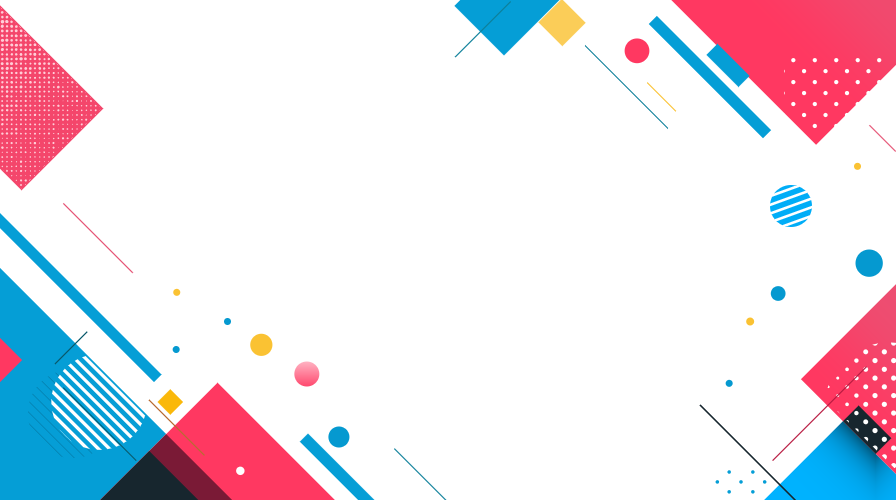
Reproduce this background procedurally as a Shadertoy shader.

```glsl
#define CANVAS_WIDTH 768.0
#define FAR 3000.0
#define HAIRLINE 0.5
#define SPECKLE_CELL 4.0
#define BLUE vec3(0.02, 0.62, 0.84)
#define SKY vec3(0.0, 0.70, 1.0)
#define PINK vec3(1.0, 0.22, 0.38)
#define ROSE vec3(0.90, 0.34, 0.47)
#define YELLOW vec3(0.98, 0.76, 0.20)
#define INK vec3(0.09, 0.15, 0.18)
#define TEAL vec3(0.05, 0.50, 0.60)
#define WHITE vec3(1.0)

float pixelSize;

void paint(inout vec3 base, vec3 color, float dist) {
    base = mix(base, color, clamp(0.5 - dist / pixelSize, 0.0, 1.0));
}

// Box in diagonal axes: (x + y, x - y)
float diagonalBox(vec2 d, vec2 low, vec2 high) {
    vec2 q = max(low - d, d - high);
    return max(q.x, q.y) * 0.7071;
}

// Thin segment across the first axis, from start to end on the second
float hair(vec2 d, float across, float start, float end) {
    float w = HAIRLINE * 1.414;
    return diagonalBox(d, vec2(across - w, start), vec2(across + w, end));
}

float rect(vec2 p, vec2 low, vec2 high) {
    vec2 q = max(low - p, p - high);
    return max(q.x, q.y);
}

float disc(vec2 p, vec2 center, float radius) {
    return length(p - center) - radius;
}

// Distance to the nearest point of a staggered lattice
float lattice(vec2 p, vec2 cell) {
    vec2 q = mod(p + 0.5 * cell, cell) - 0.5 * cell;
    return min(length(q), length(abs(q) - 0.5 * cell));
}

// Signed distance to stripes of the given period and filled share
float stripes(float t, float period, float share) {
    return (abs(fract(t / period) - 0.5) - 0.5 * share) * period;
}

vec2 hashGradient(vec2 cell) {
    float angle = 6.2832 * fract(sin(dot(cell, vec2(127.1, 311.7))) * 43758.5);
    return vec2(cos(angle), sin(angle));
}

float gradientNoise(vec2 p) {
    vec2 i = floor(p), f = p - i, s = f * f * (3.0 - 2.0 * f), e = vec2(1, 0);
    float low = mix(dot(hashGradient(i), f), dot(hashGradient(i + e), f - e), s.x);
    float high = mix(dot(hashGradient(i + e.yx), f - e.yx), dot(hashGradient(i + 1.0), f - 1.0), s.x);
    return mix(low, high, s.y);
}

void mainImage(out vec4 fragColor, in vec2 fragCoord) {
    pixelSize = CANVAS_WIDTH / iResolution.x;
    vec2 p = fragCoord * pixelSize;
    vec2 d = vec2(p.x + p.y, p.x - p.y);
    vec3 c = WHITE;

    // Speckled square, upper left
    float square = diagonalBox(d, vec2(284, -FAR), vec2(424, -247));
    paint(c, mix(ROSE, PINK, 0.55), square);
    vec2 grain = mod(p, SPECKLE_CELL) - 0.5 * SPECKLE_CELL;
    float fade = smoothstep(-250.0, -400.0, d.y);
    float speck = 0.55 + 0.6 * fade + 0.9 * gradientNoise(p / 5.3);
    paint(c, mix(PINK, WHITE, 0.75), max(square + 1.0, length(grain) - speck));

    // Overlapping blocks, lower left
    paint(c, BLUE, diagonalBox(d, vec2(233, -FAR), vec2(246, 31)));
    float corner = diagonalBox(d, vec2(-FAR), vec2(199, 86));
    paint(c, BLUE, corner);
    paint(c, PINK, diagonalBox(d, vec2(-FAR, 86), vec2(287, FAR)));
    paint(c, vec3(0.48, 0.10, 0.21), diagonalBox(d, vec2(-FAR, 86), vec2(199, FAR)));
    paint(c, INK, diagonalBox(d, vec2(-FAR, 86), vec2(170, FAR)));
    paint(c, PINK, diagonalBox(d, vec2(-FAR), vec2(139, -101)));
    paint(c, BLUE * 0.85, max(max(corner, disc(p, vec2(62, 74), 38.0)), stripes(d.x, 9.5, 0.12)));
    paint(c, WHITE, max(disc(p, vec2(85, 84), 41.0), stripes(d.x, 9.5, 0.42) * 0.7071));
    paint(c, YELLOW * vec3(1, 0.95, 0.2), diagonalBox(d, vec2(219, 51), vec2(241, 73)));
    paint(c, BLUE, diagonalBox(d, vec2(307, 207), vec2(321, FAR)));

    // Blocks along the top
    paint(c, BLUE, diagonalBox(d, vec2(813, -34), vec2(FAR, 51)));
    paint(c, mix(YELLOW, WHITE, 0.18), diagonalBox(d, vec2(871, 52), vec2(911, 93)));
    paint(c, BLUE, diagonalBox(d, vec2(964, 148), vec2(978, 344)));
    vec3 wedge = mix(PINK, ROSE, 0.6 * smoothstep(1060.0, 1200.0, d.x));
    paint(c, wedge, diagonalBox(d, vec2(1004, -FAR), vec2(FAR, 395)));
    paint(c, BLUE, diagonalBox(d, vec2(987, 224), vec2(1006, 279)));
    float topDots = lattice(p - vec2(680, 377), vec2(18.4, 18.8)) - 1.8;
    paint(c, WHITE, max(topDots, rect(p, vec2(672, 315), vec2(760, 382))));

    // Blocks, lower right, with a soft shadow under the dark one
    float dark = diagonalBox(d, vec2(790, 655), vec2(817, 711));
    vec3 shaded = SKY * (1.0 - 0.5 * exp(-max(dark, 0.0) / 14.0));
    paint(c, mix(PINK, ROSE, 0.7 * smoothstep(800.0, 940.0, d.x)), diagonalBox(d, vec2(790, 583), vec2(FAR)));
    paint(c, shaded, diagonalBox(d, vec2(-FAR, 655), vec2(790, FAR)));
    paint(c, INK, dark);
    float sideDots = lattice(p - vec2(742, 112), vec2(16, 15)) - mix(1.0, 2.2, smoothstep(705.0, 750.0, p.x));
    paint(c, WHITE, max(max(sideDots, disc(p, vec2(762, 80), 55.0)), (794.0 - d.x) * 0.7071));
    float lowDots = lattice(p - vec2(625, 24), vec2(20.3, 17)) - 1.5;
    paint(c, BLUE, max(lowDots, rect(p, vec2(610, 3), vec2(659, 28))));

    // Hairlines, falling then rising
    paint(c, ROSE, hair(d, 308.5, -200.0, -81.0));
    paint(c, TEAL, hair(d, 891.0, 112.0, 254.0));
    paint(c, YELLOW, hair(d, 912.5, 197.0, 246.0));
    paint(c, ROSE, hair(d, 1066.5, 424.0, 469.0));
    paint(c, TEAL, hair(d, 382.0, 294.0, 384.0));
    paint(c, vec3(0.72, 0.42, 0.2), hair(d, 213.5, 42.0, 137.0));
    paint(c, TEAL * 0.7, hair(d, 150.5, -42.0, 83.0));
    paint(c, INK, hair(d, 681.5, 519.0, 684.0) - 0.2);
    paint(c, TEAL, hair(d.yx, 10.5, 770.0, 865.0));
    paint(c, TEAL * 0.7, hair(d.yx, -69.5, 164.0, 219.0));
    paint(c, vec3(0.72, 0.1, 0.25), hair(d.yx, 628.5, 696.0, 857.0));

    // Scattered discs: center and radius
    vec3 blueDiscs[6] = vec3[6](vec3(195, 153, 3), vec3(151, 129, 3), vec3(290.5, 54, 9),
        vec3(745, 203, 11.7), vec3(667, 177, 6.3), vec3(625, 100, 3));
    vec3 yellowDiscs[4] = vec3[4](vec3(151.5, 178, 3), vec3(224, 133, 9.5), vec3(735, 286, 3), vec3(643, 153, 3.4));
    for (int i = 0; i < 6; i++) paint(c, BLUE * 0.97, disc(p, blueDiscs[i].xy, blueDiscs[i].z));
    for (int i = 0; i < 4; i++) paint(c, YELLOW, disc(p, yellowDiscs[i].xy, yellowDiscs[i].z));
    paint(c, PINK, disc(p, vec2(546, 385), 10.6));
    paint(c, mix(PINK, WHITE, clamp(0.35 + (p.y - 108.0) / 40.0, 0.0, 0.7)), disc(p, vec2(263, 108), 10.7));
    paint(c, WHITE, disc(p, vec2(206, 25), 3.6));
    float tilted = dot(p - vec2(678, 252), vec2(-0.34, 0.94));
    paint(c, SKY * 0.97, max(disc(p, vec2(678, 252), 18.0), stripes(tilted, 7.0, 0.68)));

    fragColor = vec4(c, 1.0);
}
```
